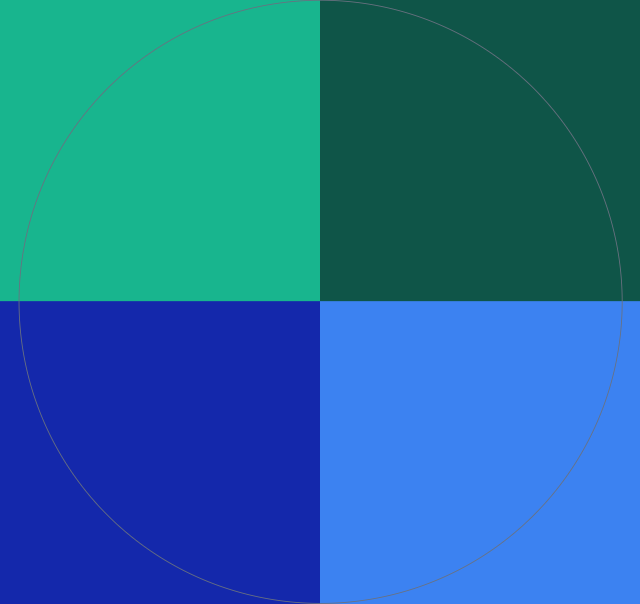
A Shadertoy shader for this background:

```glsl
// Four flat colour quadrants meeting near the centre, with a thin grey
// circle spanning the full height. Edges and the ring are box-filtered
// by their signed distance, in units of the canvas height.

// Share of a pixel lying on the positive side of an edge.
float coverage(float signedDist, float pixel) {
    return clamp(signedDist / pixel + 0.5, 0.0, 1.0);
}

void mainImage(out vec4 fragColor, in vec2 fragCoord) {
    float pixel = 1.0 / iResolution.y;
    vec2 p = (fragCoord - 0.5 * iResolution.xy) * pixel;

    // Quadrants
    float right = coverage(p.x, pixel);
    float top = coverage(p.y - 0.0014, pixel);
    vec3 upper = mix(vec3(0.094, 0.710, 0.557), vec3(0.059, 0.333, 0.282), right);
    vec3 lower = mix(vec3(0.078, 0.157, 0.671), vec3(0.235, 0.510, 0.945), right);
    vec3 color = mix(lower, upper, top);

    // Hairline ring
    float ringDist = length(p - vec2(0.001, 0.0003)) - 0.4993;
    float halfWidth = 0.0007;
    float ring = coverage(ringDist + halfWidth, pixel) - coverage(ringDist - halfWidth, pixel);
    color = mix(color, vec3(0.41, 0.44, 0.50), ring);

    fragColor = vec4(color, 1.0);
}
```
